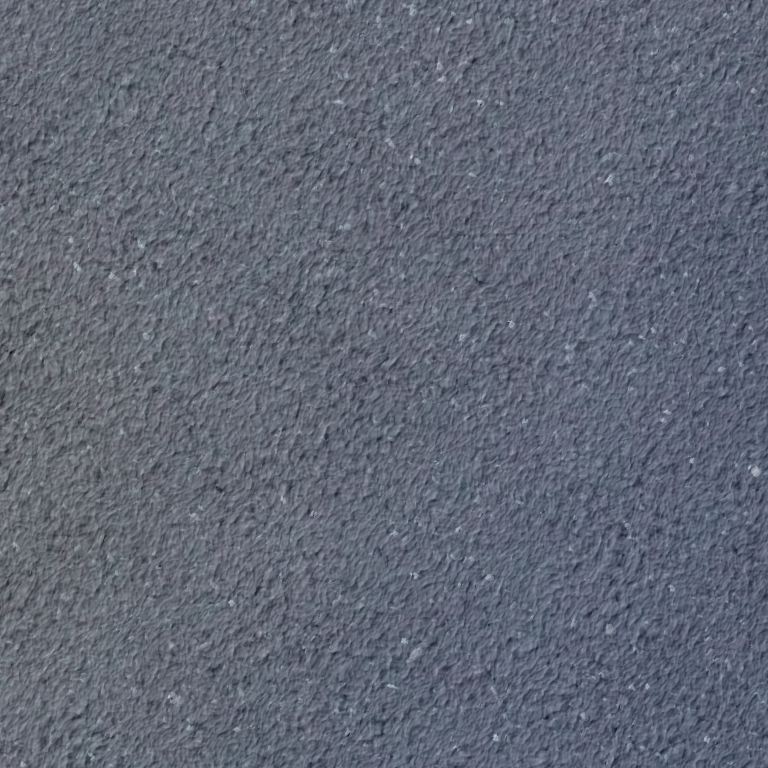
Give the GLSL for this texture, as a WebGL 2 fragment shader.

```glsl
#version 300 es
precision highp float;

uniform vec2 u_resolution;
out vec4 fragColor;

vec2 hash2(vec2 p) {
  vec3 h = fract(p.xyx * vec3(0.1031, 0.1030, 0.0973));
  h += dot(h, h.yzx + 33.33);
  return fract((h.xx + h.yz) * h.zy);
}

// Smooth cellular height: rounded bumps around jittered points
float bumps(vec2 p) {
  vec2 cell = floor(p);
  float sum = 0.0;
  for (int y = -1; y <= 1; y++) {
    for (int x = -1; x <= 1; x++) {
      vec2 id = cell + vec2(x, y);
      vec2 d = id + hash2(id + 200.0) - p;
      sum += exp(-9.0 * dot(d, d));
    }
  }
  return log(sum + 1e-4) / 9.0;
}

// Side light across the bumps
float relief(vec2 p) {
  vec2 stepAcross = vec2(0.06, 0.22);
  return bumps(p + stepAcross) - bumps(p - stepAcross);
}

// Layered sines for broad, soft variation, about -1 to 1
float drift(vec2 p) {
  float sum = 0.0, amp = 0.5;
  for (int i = 0; i < 4; i++) {
    sum += amp * sin(p.x + 1.7 * sin(p.y * 0.8 + float(i))) * cos(p.y - 1.3 * sin(p.x * 0.7));
    p = mat2(1.2, 1.5, -1.5, 1.2) * p + 2.3;
    amp *= 0.6;
  }
  return sum;
}

// Scattered uneven ellipses: coverage times a random strength
float flecks(vec2 uv, float freq, float density, vec2 radii, float seed) {
  vec2 p = uv * freq;
  vec2 cell = floor(p);
  float soft = 0.8 * freq / u_resolution.y;
  float result = 0.0;
  for (int y = -1; y <= 1; y++) {
    for (int x = -1; x <= 1; x++) {
      vec2 id = cell + vec2(x, y);
      vec2 place = hash2(id + seed);
      vec2 kind = hash2(id + seed + 71.0);
      vec2 form = hash2(id + seed + 137.0);
      float angle = 1.0 + 2.8 * (form.x - 0.5);
      vec2 d = p - id - place;
      d = mat2(cos(angle), -sin(angle), sin(angle), cos(angle)) * d;
      vec2 r = radii * freq * mix(vec2(0.6, 0.7), vec2(1.4, 1.2), form.yx);
      vec2 q = d / r;
      float edge = (length(q) + 0.22 * sin(2.5 * q.x + 9.0 * form.y) - 1.0) * r.y;
      float cover = 1.0 - smoothstep(-soft, soft, edge);
      result = max(result, cover * step(kind.x, density) * mix(0.2, 1.0, kind.y * kind.y));
    }
  }
  return result;
}

void main() {
  vec2 uv = gl_FragCoord.xy / u_resolution.y;

  // Broad tone: greyer at the left, blue and darker toward the lower right
  vec3 color = mix(vec3(0.412, 0.434, 0.476), vec3(0.396, 0.420, 0.482), smoothstep(0.1, 0.9, uv.x));
  color -= vec3(0.026, 0.018, 0.006) * smoothstep(0.9, 1.7, uv.x + 1.0 - uv.y);
  color -= 0.014 * smoothstep(0.75, 1.0, uv.x);
  vec2 warm = (uv - vec2(0.0, 0.42)) * vec2(5.0, 3.5);
  color += vec3(0.016, 0.005, -0.016) * exp(-dot(warm, warm));

  // Patchy lightness and a faint violet to teal shift
  color += 0.020 * drift(uv * 12.0);
  color += vec3(-0.010, 0.007, 0.002) * drift(uv * 34.0 + 5.0);
  color += vec3(0.009, -0.004, 0.006) * drift(uv * 90.0 + 9.0);

  // Steep grain whose direction wanders from place to place
  vec2 bent = uv + 0.007 * vec2(drift(uv * 23.0), drift(uv * 23.0 + 40.0));
  vec2 grain = vec2(dot(bent, vec2(0.42, 0.91)), dot(bent, vec2(-0.91, 0.42)));
  float rough = 1.0 + 0.6 * drift(uv * 17.0 + 3.0);
  float light = 0.14 * relief(grain * vec2(86.0, 126.0));
  light += 0.10 * rough * relief(grain * vec2(50.0, 64.0) + 17.0);
  light += 0.18 * relief(grain * vec2(170.0, 215.0) + 31.0);
  light += 0.13 * rough * (bumps(grain * vec2(95.0, 125.0) + 53.0) + 0.09);
  light *= light < 0.0 ? 1.15 : 1.0;
  color += light;

  // Dark pits, with outlines broken by the grain
  vec2 broken = uv + 0.025 * light * vec2(1.0, -0.6);
  float pits = flecks(broken, 60.0, 0.22 * rough, vec2(0.0052, 0.0024), 300.0);
  color -= 0.12 * pits;

  // Pale mineral flecks, from dust to chips
  float cluster = 0.40 + 0.30 * drift(uv * 11.0 + 8.0);
  float dust = flecks(broken, 85.0, cluster, vec2(0.0032, 0.0019), 400.0);
  float chips = flecks(broken, 30.0, 0.30, vec2(0.0050, 0.0030), 500.0);
  color = mix(color, vec3(0.58, 0.64, 0.68) + light, 0.75 * dust);
  color = mix(color, vec3(0.66, 0.71, 0.76) + light, 0.85 * chips);

  // A few rounded pebbles
  float pebbles = flecks(broken, 8.0, 0.16, vec2(0.0085, 0.0058), 600.0);
  color = mix(color, vec3(0.72, 0.73, 0.78) + light, 0.9 * pebbles);

  fragColor = vec4(clamp(color, 0.0, 1.0), 1.0);
}
```
